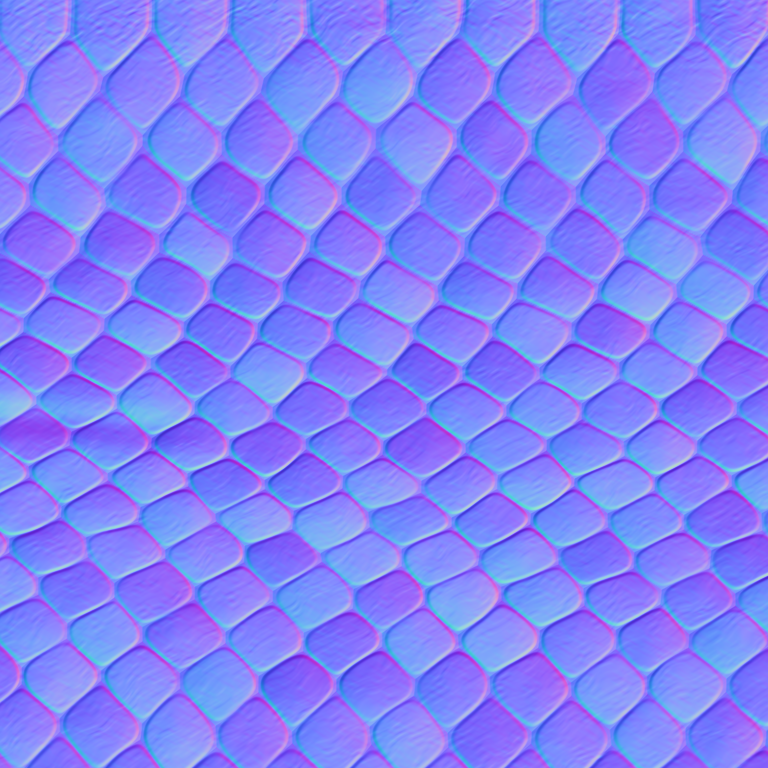
This texture map is drawn by a WebGL 2 fragment shader. Its source:

```glsl
#version 300 es
precision highp float;
// Normal map of reptile skin: staggered rounded scales with grooves, wrinkles and one crease.

#define SCALE_WIDTH 0.1016   // pitch along a row
#define SQUASH 0.60          // row pitch seen by the cell metric
#define JITTER 0.10          // irregular placing of scales
#define GROOVE_DEPTH 0.021
#define GROOVE_WIDTH 0.029
#define CORNER_SHARPNESS 19.0
#define DOME 0.22            // roundness of each scale
#define TILT vec2(0.20, 0.47) // random lean of each scale
#define WRINKLE 0.00044
#define SWELL 0.0038
#define CREASE 0.007
#define SAMPLE_STEP 0.0011

uniform vec2 u_resolution;
out vec4 fragColor;

float hash(vec2 p) {
  return fract(sin(dot(p, vec2(127.1, 311.7))) * 43758.5453);
}

vec2 hash2(vec2 p) {
  return vec2(hash(p), hash(p + 57.3));
}

float noise(vec2 p) {
  vec2 cell = floor(p), f = fract(p);
  f = f * f * f * (f * (f * 6.0 - 15.0) + 10.0);
  float low = mix(hash(cell), hash(cell + vec2(1, 0)), f.x);
  float high = mix(hash(cell + vec2(0, 1)), hash(cell + vec2(1, 1)), f.x);
  return mix(low, high, f.y);
}

// Skin position (y down) to lattice: x in scales, y in rows, z the local skew per row.
vec3 toLattice(vec2 p) {
  p += 0.008 * (vec2(noise(p * 17.0), noise(p * 17.0 + 40.0)) - 0.5);
  float leftLift = (1.0 - smoothstep(0.0, 0.4, p.x)) * smoothstep(0.3, 0.5, p.y);
  p.y += 0.015 * leftLift;
  float bend = (p.y - 0.547) / 0.22;
  float bulge = 0.074 * exp(-bend * bend);
  float drift = 0.025 + bulge + 0.02 * (1.0 - smoothstep(0.03, 0.17, p.y));
  // Rows crowd together below the middle.
  float phase = 6.28319 * (p.y - 0.6);
  float row = 17.0 * p.y + 0.637 * sin(phase) - 0.815;
  float skew = -2.0 * bend / 0.22 * bulge / ((17.0 + 4.0 * cos(phase)) * SCALE_WIDTH);
  return vec3((p.x - drift) / SCALE_WIDTH, max(row, 0.0), skew);
}

// Lattice point near a reference, in staggered rows.
vec2 scaleId(vec2 ref, int i, int j) {
  float row = floor(ref.y + 0.5) + float(j);
  float stagger = 0.5 * mod(row, 2.0);
  return vec2(floor(ref.x - stagger + 0.5) + float(i) + stagger, row);
}

vec2 toCentre(vec2 id, vec3 q) {
  vec2 d = id + JITTER * (hash2(id) - 0.5) - q.xy;
  return vec2(d.x + q.z * d.y, SQUASH * d.y);
}

// Height of the scales; also gives the id and the distance to the scale's edge.
float scaleHeight(vec2 p, out vec2 id, out float edge) {
  vec3 q = toLattice(p);
  vec2 nearest = vec2(9.0);
  id = vec2(0.0);
  for (int j = -1; j <= 1; j++)
    for (int i = -1; i <= 1; i++) {
      vec2 c = scaleId(q.xy, i, j), d = toCentre(c, q);
      if (dot(d, d) < dot(nearest, nearest)) { nearest = d; id = c; }
    }
  // Soft minimum over the borders rounds the corners.
  float sum = 0.0;
  for (int j = -1; j <= 1; j++)
    for (int i = -1; i <= 1; i++) {
      vec2 c = scaleId(id, i, j);
      if (distance(c, id) < 0.1) continue;
      vec2 d = toCentre(c, q);
      float border = dot(0.5 * (d + nearest), normalize(d - nearest));
      sum += exp(-CORNER_SHARPNESS * border);
    }
  edge = -log(sum) / CORNER_SHARPNESS;
  // Gaps are wider in the upper rows.
  float upper = (p.y - 0.27) / 0.16;
  float gap = 0.002 + 0.018 * exp(-upper * upper);
  float t = max(edge - gap, 0.0) / GROOVE_WIDTH;
  float depth = GROOVE_DEPTH * (0.35 + 1.3 * noise(p * 26.0));
  return -SCALE_WIDTH * (depth * exp(-t * t) + DOME * dot(nearest, nearest));
}

float wrinkles(vec2 p) {
  vec2 s = p + 0.008 * noise(p * 32.0);
  float rising = noise(mat2(0.85, 0.53, -0.53, 0.85) * s * vec2(65.0, 200.0));
  float falling = noise(mat2(0.9, -0.44, 0.44, 0.9) * s * vec2(85.0, 210.0) + 30.0);
  float bareTop = 1.0 - smoothstep(0.04, 0.11, p.y);
  return WRINKLE * (1.0 + bareTop) * (rising + 0.7 * falling);
}

float skinHeight(vec2 p) {
  vec2 id;
  float edge;
  float h = scaleHeight(p, id, edge) + wrinkles(p) + SWELL * noise(p * 21.0 + 8.0);
  // Fold entering from the left side.
  float fold = (p.y - 0.543 - 0.06 * p.x) / 0.021;
  return h - CREASE * exp(-fold * fold) * (1.0 - smoothstep(0.18, 0.32, p.x));
}

void main() {
  vec2 p = gl_FragCoord.xy / u_resolution;
  p.y = 1.0 - p.y;
  vec2 e = vec2(SAMPLE_STEP, 0.0);
  vec2 slope = vec2(skinHeight(p - e.xy) - skinHeight(p + e.xy),
                    skinHeight(p - e.yx) - skinHeight(p + e.yx)) / (2.0 * SAMPLE_STEP);
  // Each scale leans its own way, fading into the groove and calmer at the top.
  vec2 id;
  float edge;
  scaleHeight(p, id, edge);
  float lean = smoothstep(0.0, 0.05, edge) * mix(0.4, 1.0, smoothstep(0.04, 0.14, p.y));
  slope += TILT * (hash2(id + 11.0) - 0.5) * lean;
  vec3 normal = normalize(vec3(slope + vec2(0.01, 0.01), 1.0));
  fragColor = vec4(0.5 + 0.5 * normal, 1.0);
}
```
